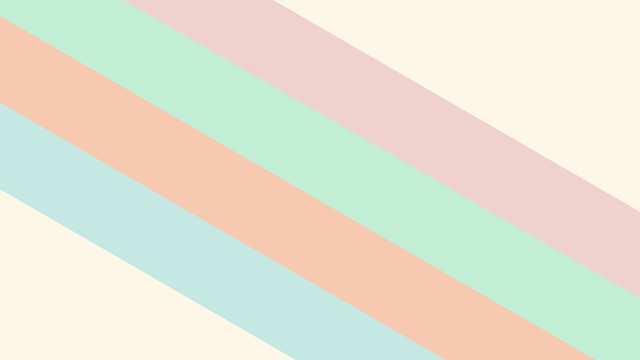
Give the GLSL for this background, as a Shadertoy shader.

```glsl
// Four broad pastel stripes falling diagonally across a cream background.

// Stripe direction, as the angle of the normal from the vertical
const float TILT = radians(30.0);

// Stripe boundaries: distance from the canvas centre, in canvas heights
const int EDGE_COUNT = 5;
const float EDGES[EDGE_COUNT] = float[](-0.4667, -0.2582, -0.0499, 0.1604, 0.3679);

// Colours from the lower left to the upper right
const vec3 CREAM = vec3(0.992, 0.967, 0.910);
const vec3 BLUE  = vec3(0.772, 0.910, 0.892);
const vec3 PEACH = vec3(0.964, 0.789, 0.692);
const vec3 MINT  = vec3(0.762, 0.933, 0.840);
const vec3 PINK  = vec3(0.938, 0.818, 0.808);
const vec3 BANDS[EDGE_COUNT] = vec3[](BLUE, PEACH, MINT, PINK, CREAM);

void mainImage(out vec4 fragColor, in vec2 fragCoord) {
    // Centred coordinates, one unit per canvas height
    vec2 p = (fragCoord - 0.5 * iResolution.xy) / iResolution.y;
    float across = dot(p, vec2(sin(TILT), cos(TILT)));
    float pixel = 1.0 / iResolution.y;

    // Each boundary switches to the next band with a one-pixel blend
    vec3 color = CREAM;
    for (int i = 0; i < EDGE_COUNT; i++) {
        float coverage = clamp((across - EDGES[i]) / pixel + 0.5, 0.0, 1.0);
        color = mix(color, BANDS[i], coverage);
    }

    fragColor = vec4(color, 1.0);
}
```
